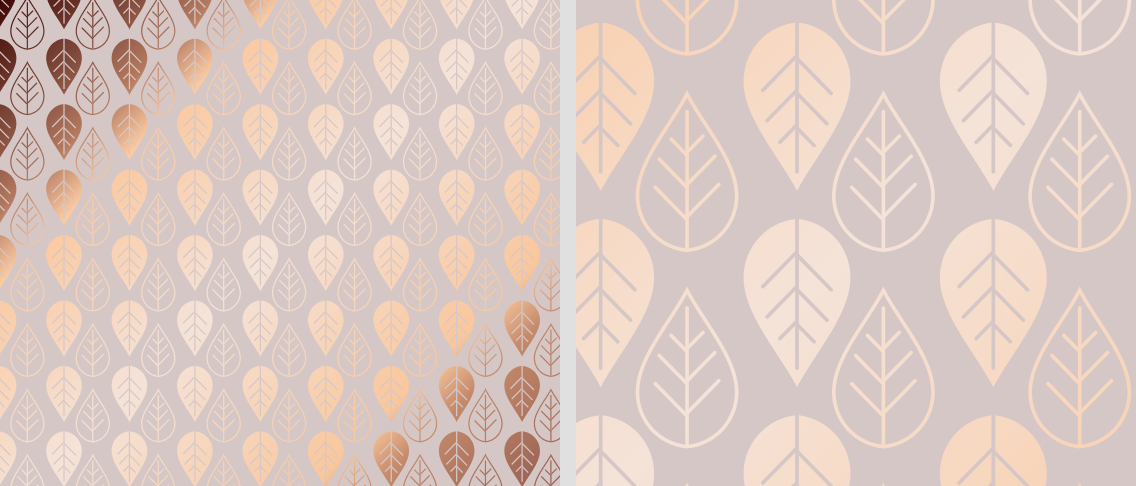
Left, the full canvas; right, a detail of the centre.
Reproduce this pattern procedurally as a Shadertoy shader.

```glsl
// Staggered foil leaves: a filled leaf with cut-out veins, tip down, alternating
// with an outlined leaf, tip up. Both share one distance function on a square
// lattice and take their tone from a metallic gradient across the diagonal.

const float CELLS_ACROSS = 8.557;
const float TIP = 2.055;     // widest point to tip, in leaf half-widths
const float CAP = 1.095;     // widest point to rounded end
const vec3 BACKGROUND = vec3(0.838, 0.782, 0.780);

const int STOP_COUNT = 8;
const float STOPS[STOP_COUNT] = float[](0.0, 0.124, 0.2, 0.27, 0.5, 0.765, 0.825, 1.0);
const vec3 TONES[STOP_COUNT] = vec3[](
    vec3(0.25, 0.03, 0.02), vec3(0.50, 0.29, 0.23),
    vec3(0.70, 0.47, 0.37), vec3(0.98, 0.79, 0.63),
    vec3(0.96, 0.89, 0.85), vec3(0.98, 0.78, 0.61),
    vec3(0.77, 0.54, 0.42), vec3(0.58, 0.36, 0.31));

// Foil tone at a position along the diagonal, 0 to 1
vec3 foil(float t) {
    vec3 tone = TONES[0];
    for (int i = 1; i < STOP_COUNT; i++) {
        float blend = clamp((t - STOPS[i - 1]) / (STOPS[i] - STOPS[i - 1]), 0.0, 1.0);
        tone = mix(tone, TONES[i], blend);
    }
    return tone;
}

float segmentDistance(vec2 p, vec2 a, vec2 b) {
    vec2 ab = b - a;
    return length(p - a - ab * clamp(dot(p - a, ab) / dot(ab, ab), 0.0, 1.0));
}

// Leaf body: an ogival cap for y > 0, tapering to a tip at y = -TIP
float leafDistance(vec2 p) {
    float x = abs(p.x);
    if (p.y > 0.0) return length(vec2(x + 0.1, p.y)) - 1.1;
    float t = clamp(p.y / TIP + 1.0, -0.2, 1.0);
    float halfWidth = t * (1.1 + t * (0.8 - 0.9 * t));
    float slope = (1.1 + t * (1.6 - 2.7 * t)) / TIP;
    return (x - halfWidth) / sqrt(1.0 + slope * slope);
}

// Midrib and three pairs of side veins that shorten towards the tip
float veinDistance(vec2 p) {
    float d = segmentDistance(p, vec2(0.0, CAP), vec2(0.0, -1.7));
    float stagger = p.x > 0.0 ? -0.04 : 0.02;
    for (int i = 0; i < 3; i++) {
        float n = float(i);
        vec2 joint = vec2(0.0, 0.46 - 0.65 * n + stagger);
        float reach = 0.64 - 0.08 * n * n;
        d = min(d, segmentDistance(vec2(abs(p.x), p.y), joint, joint + reach * vec2(1.0, -1.02)));
    }
    return d;
}

// Lattice position to leaf coordinates; direction +1 puts the tip up, -1 down
vec2 leafSpace(vec2 p, vec2 anchor, float direction, float halfWidth) {
    vec2 middle = vec2(0.0, 0.5 * (TIP - CAP) * halfWidth);
    vec2 q = (p - anchor) * vec2(1.0, direction) + middle;
    return (fract(q + 0.5) - 0.5 - middle) / halfWidth;
}

float coverage(float d, float pixel) {
    return clamp(0.5 - d / pixel, 0.0, 1.0);
}

float filledLeaf(vec2 p, float halfWidth, float stroke, float pixel) {
    float body = coverage(leafDistance(p) * halfWidth, pixel);
    return body * (1.0 - coverage(veinDistance(p) * halfWidth - stroke, pixel));
}

float outlinedLeaf(vec2 p, float halfWidth, float stroke, float pixel) {
    float line = min(abs(leafDistance(p)), veinDistance(p));
    return coverage(line * halfWidth - stroke, pixel);
}

void mainImage(out vec4 fragColor, in vec2 fragCoord) {
    // Lattice units, measured from the top left
    float pixel = CELLS_ACROSS / iResolution.x;
    vec2 p = vec2(fragCoord.x, iResolution.y - fragCoord.y) * pixel;
    float diagonal = (p.x + p.y) / ((iResolution.x + iResolution.y) * pixel);

    // The two interleaved leaf lattices
    float filledSize = 0.272;
    float outlinedSize = 0.2525;
    vec2 filledPos = leafSpace(p, vec2(-0.022, 0.888), -1.0, filledSize);
    vec2 outlinedPos = leafSpace(p, vec2(0.418, 1.4735), 1.0, outlinedSize);
    float mask = max(filledLeaf(filledPos, filledSize, 0.0095, pixel),
                     outlinedLeaf(outlinedPos, outlinedSize, 0.0092, pixel));

    fragColor = vec4(mix(BACKGROUND, foil(diagonal), mask), 1.0);
}
```
